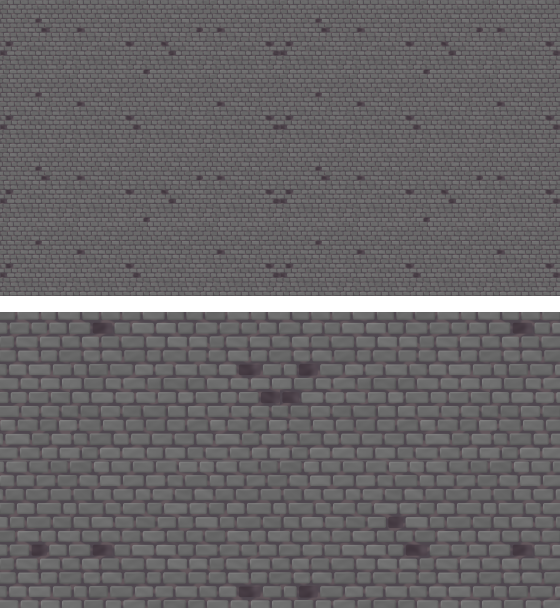
Top, the full canvas; bottom, a detail of the centre.
Reproduce this texture procedurally as a Shadertoy shader.

```glsl
// Grey cobbled wall: courses of small bevelled stones in tiles, with a few dark sunken stones.

const vec2 TILES = vec2(8.0, 4.0);          // tiles across and down
const vec2 TILE_STONES = vec2(10.0, 16.0);  // stones and courses per tile
const float PATTERN_WIDTH = 40.0;           // stones before the sunken ones recur
const float STONE_ASPECT = 1.5;             // stone width in course heights
const float GAP = 0.085;                    // half joint width in course heights
const float CORNER = 0.13;
const float BEVEL = 0.17;
const float EDGE_JITTER = 0.30;
const float TONE_SPREAD = 0.045;
const int SAMPLES = 3;                      // samples per pixel side

const vec3 FACE = vec3(0.42, 0.42, 0.42);
const vec3 FACE_SHADE = vec3(0.36, 0.365, 0.36);
const vec3 HIGHLIGHT = vec3(0.50, 0.50, 0.50);
const vec3 JOINT = vec3(0.31, 0.28, 0.31);
const vec3 JOINT_WARM = vec3(0.39, 0.34, 0.36);
const vec3 SEAM = vec3(0.42, 0.41, 0.42);
const vec3 SUNKEN = vec3(0.27, 0.23, 0.26);

float hash(vec2 p) {
    vec3 q = fract(p.xyx * vec3(0.1031, 0.1030, 0.0973));
    q += dot(q, q.yzx + 33.33);
    return fract((q.x + q.y) * q.z);
}

// Half bond, interrupted by two shifts within each tile
float stagger(float course) {
    return 0.5 * mod(course + step(8.0, course) - step(13.0, course), 2.0);
}

float stoneEdge(float column, float course) {
    float seed = mod(column, TILE_STONES.x);
    return column + EDGE_JITTER * (hash(vec2(seed, course + 7.0)) - 0.5);
}

bool recurs(float column, float first, float period) {
    return mod(column - first + 0.5, period) < 1.0;
}

// Sunken stones lie on a few courses; alternate tile rows carry extra ones
bool isSunken(float column, float course, bool extra) {
    float w = PATTERN_WIDTH;
    if (course == 4.0) return recurs(column, 5.0, w);
    if (course == 6.0) return recurs(column, 11.0, w * 0.5)
        || (extra && (recurs(column, 6.0, w) || recurs(column, 28.0, w)));
    if (course == 9.0) return recurs(column, 1.0, w) || recurs(column, 18.0, w * 0.5)
        || (extra && recurs(column, 23.0, w));
    if (course == 11.0) return recurs(column, 0.0, w) || recurs(column, 39.0, w)
        || recurs(column, extra ? 24.0 : 19.0, w);
    return course == 15.0 && extra && recurs(column, 20.0, w);
}

float roundedBox(vec2 p, vec2 halfSize) {
    vec2 q = abs(p) - halfSize + CORNER;
    return length(max(q, 0.0)) + min(max(q.x, q.y), 0.0) - CORNER;
}

// Fine mottling from layered sines
float mottle(vec2 p) {
    return 0.5 * sin(p.x * 5.1 + 2.0 * sin(p.y * 3.7))
         + 0.5 * sin(p.y * 8.3 + 2.0 * sin(p.x * 4.3));
}

vec3 wall(vec2 uv, float blur) {
    // Stone coordinates, counted from the top left
    vec2 p = vec2(uv.x, 1.0 - uv.y) * TILES * TILE_STONES;
    float course = mod(floor(p.y), TILE_STONES.y);
    bool extra = mod(floor(p.y / TILE_STONES.y), 2.0) < 0.5;

    // Find the stone between its uneven ends
    float x = p.x - stagger(course);
    float column = floor(x);
    if (x < stoneEdge(column, course)) column -= 1.0;
    else if (x > stoneEdge(column + 1.0, course)) column += 1.0;
    float left = stoneEdge(column, course);
    float right = stoneEdge(column + 1.0, course);
    float tone = hash(vec2(mod(column, TILE_STONES.x), course + 31.0));

    vec2 local = vec2((x - 0.5 * (left + right)) * STONE_ASPECT, fract(p.y) - 0.5);
    vec2 halfSize = vec2(0.5 * (right - left) * STONE_ASPECT, 0.5) - GAP;
    halfSize.y -= 0.035 * tone;
    float d = roundedBox(local, halfSize);

    // Bevel lit from the upper left
    vec2 tilePoint = mod(p, TILE_STONES);
    float grain = mottle(tilePoint);
    float facing = dot(local / halfSize, vec2(-0.5, -0.8));
    float rim = smoothstep(-BEVEL, 0.0, d);
    vec3 bevel = mix(FACE_SHADE, HIGHLIGHT, smoothstep(-0.2, 0.9, facing));
    vec3 stone = mix(FACE, bevel, rim * 0.85);
    stone += TONE_SPREAD * (tone - 0.5) + 0.012 * grain;
    if (isSunken(column, course, extra))
        stone = SUNKEN + 0.05 * smoothstep(0.0, 0.5, local.x) + 0.02 * grain;

    // Joints with warm patches and a pale seam along each tile top
    vec3 joint = mix(JOINT, JOINT_WARM, smoothstep(-0.2, 0.8, grain));
    float seam = 1.0 - smoothstep(0.0, 0.18, tilePoint.y);
    joint = mix(joint, SEAM, 0.7 * seam);
    return mix(stone, joint, smoothstep(-blur, blur, d));
}

void mainImage(out vec4 fragColor, in vec2 fragCoord) {
    float blur = 0.5 * TILES.y * TILE_STONES.y / (iResolution.y * float(SAMPLES));
    vec3 color = vec3(0.0);
    for (int j = 0; j < SAMPLES; j++)
        for (int i = 0; i < SAMPLES; i++) {
            vec2 offset = (vec2(i, j) + 0.5) / float(SAMPLES) - 0.5;
            color += wall((fragCoord + offset) / iResolution.xy, blur);
        }
    fragColor = vec4(color / float(SAMPLES * SAMPLES), 1.0);
}
```
